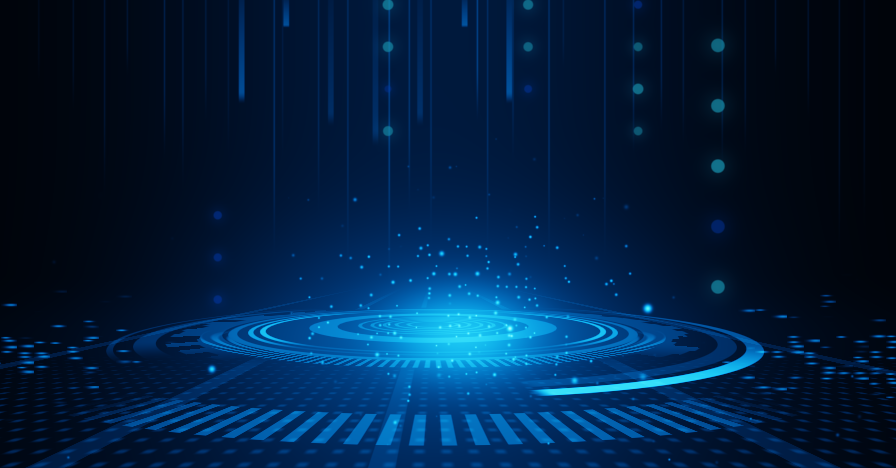
Reproduce this background procedurally as a Shadertoy shader.

```glsl
// A glowing dial on a dark floor, under falling light streaks, bubbles and sparks.
// Floor parts are drawn in perspective plane coordinates; all parts add up to one
// light amount, which a curve turns from navy through blue and cyan to white.

const float TAU = 6.2831853;
const float HORIZON = 0.418;        // height of the vanishing line
const float DIAL_DROP = 0.111;      // dial centre below the horizon
const float FOCAL = 0.973;
const float CENTRE_X = 0.923;
const vec2 CORE = vec2(0.985, 0.285);
const vec3 BUBBLE_TEAL = vec3(0.08, 0.50, 0.60);
const vec3 BUBBLE_BLUE = vec3(0.01, 0.20, 0.62);
const float TOOTH_COUNT = 200.0;

float hash(vec2 p) {
    vec3 q = fract(vec3(p.xyx) * 0.1031);
    q += dot(q, q.yzx + 33.33);
    return fract((q.x + q.y) * q.z);
}

float band(float v, float lo, float hi, float soft) {
    return smoothstep(lo - soft, lo + soft, v) - smoothstep(hi - soft, hi + soft, v);
}

float bell(vec2 v, vec2 size) {
    v /= size;
    return exp(-dot(v, v));
}

// Repeating bars along v, duty is the lit share
float bars(float v, float duty, float soft) {
    float t = abs(fract(v) - 0.5);
    return 1.0 - smoothstep(0.5 * duty - soft, 0.5 * duty + soft, t);
}

// One jittered spot per cell, lit where density exceeds its hash
float sparks(vec2 p, vec2 cell, vec2 size, float density) {
    vec2 id = floor(p / cell);
    vec2 jitter = vec2(hash(id), hash(id + 41.7));
    float rank = hash(id + 93.1);
    vec2 spot = (id + 0.25 + 0.5 * jitter) * cell;
    return smoothstep(rank, rank + 0.1, density) * bell(p - spot, size * (0.6 + 0.5 * jitter.x));
}

// Streaks hanging from the top edge
float streaks(vec2 p, float px) {
    float light = 0.0;
    for (float k = -3.0; k <= 3.0; k++) {
        float len = 0.18 + 0.125 * cos(0.84 * k * k);
        float along = (1.0 - p.y) / len;
        float power = abs(k) > 1.5 ? 0.75 : 0.28;
        float column = band(p.x - 0.80 - 0.0953 * k, -0.006, 0.006, px);
        light += power * column * (0.25 + 0.75 * along) * (1.0 - smoothstep(0.9, 1.03, along));
    }
    for (float i = 0.0; i < 30.0; i++) {
        float h = hash(vec2(i, 5.3));
        float x = 0.06 + 0.06 * (i + h);
        float len = 0.15 + 0.5 * hash(vec2(i, 17.9));
        float column = exp(-pow((p.x - x) / max(0.002, 0.6 * px), 2.0));
        light += (0.1 + 0.35 * h) * column * (1.0 - smoothstep(0.5 * len, len, 1.0 - p.y))
               * exp(-pow((x - 0.95) / 0.75, 2.0));
    }
    return light;
}

// Rings, teeth, arcs and guide lines on the floor plane
float dial(vec2 q, float depth, float px) {
    float r = length(q);
    float a = atan(q.x, -q.y);
    float soft = clamp(0.6 * fwidth(r), 0.0005, 0.03);
    float side = smoothstep(0.5, 0.85, abs(sin(a)));
    float toothSoft = px * depth / (FOCAL * max(r, 0.02)) * TOOTH_COUNT / TAU;
    float teeth = bars(a * TOOTH_COUNT / TAU, 0.45, min(toothSoft, 0.4));

    float light = 0.22 * (1.0 - smoothstep(0.40, 0.43, r));
    light += 0.75 * band(r, 0.205, 0.262, soft);
    for (float i = 0.0; i < 5.0; i++) {
        float ring = 0.05 + 0.026 * i;
        light += 0.7 * band(r, ring, ring + 0.008, soft);
    }
    light += (0.3 + 1.9 * side) * band(r, 0.345, 0.355, soft);
    light += (0.2 + 1.4 * side) * band(r, 0.367, 0.376, soft);
    light += 0.65 * band(r, 0.395, 0.41, soft);
    light += 0.9 * teeth * band(r, 0.41, 0.455, soft) * smoothstep(0.2, 0.7, cos(a));
    float jag = 0.45 + 0.06 * hash(vec2(floor(a * 12.0), 2.0));
    light += 0.42 * side * band(r, 0.42, jag, soft);

    float rightArc = smoothstep(0.16, 0.2, a) * (1.0 - smoothstep(1.4, 2.7, a));
    float shine = 0.8 + 2.6 * (1.0 - smoothstep(0.35, 1.1, a));
    light += rightArc * (shine * band(r, 0.567, 0.588, soft) + 0.3 * band(r, 0.53, 0.555, soft));
    float leftArc = band(a, -2.3, -0.9, 0.2);
    light += 0.35 * leftArc * (band(r, 0.575, 0.583, soft) + band(r, 0.52, 0.55, soft));
    light += 0.8 * teeth * band(r, 0.635, 0.70, soft) * (1.0 - smoothstep(0.25, 0.48, abs(a)));

    // Guide lines run to the horizon; small dashes tile the floor between them
    float lineSoft = px * depth / FOCAL;
    float guides = band(abs(q.x), 0.215, 0.238, lineSoft) + band(abs(q.x), 0.51, 0.535, lineSoft)
                 + band(q.x + 0.03, -0.008, 0.008, lineSoft);
    light += 0.2 * guides * smoothstep(0.42, 0.52, r);
    float dashes = bars(q.x * 58.0, 0.35, 0.12) * bars(q.y * 50.0, 0.3, 0.15);
    return light + 0.35 * dashes * (1.0 - smoothstep(0.35, 0.65, depth));
}

void mainImage(out vec4 fragColor, in vec2 fragCoord) {
    float px = 1.0 / iResolution.y;
    vec2 p = fragCoord * px;
    p.x += 0.5 * (1.91 - iResolution.x * px);
    float dx = p.x - CENTRE_X;

    // Ambient haze and the central glow
    float light = 0.03 + 0.24 * exp(-pow(dx / 0.55, 2.0));
    light += 0.10 * (1.0 - smoothstep(0.26, 0.42, p.y)) * exp(-pow(dx / 0.85, 2.0));
    light += 0.50 * bell(p - vec2(0.95, 0.29), vec2(0.42, 0.21));
    light += 2.0 * bell(p - CORE, vec2(0.14, 0.085));
    light += streaks(p, px);

    // Floor plane, faded in below the horizon
    float drop = HORIZON - p.y;
    float depth = DIAL_DROP / max(drop, 0.02);
    vec2 q = vec2(dx / FOCAL * depth, depth - 1.0);
    light += dial(q, depth, px) * smoothstep(0.03, 0.075, drop);

    // Sparks rising from the core, stray lights, and flat glints at the floor sides
    float size = max(0.0028, 0.7 * px);
    float plume = bell(p - vec2(0.99, 0.36), vec2(0.27, 0.19));
    light += 2.2 * sparks(p, vec2(0.021), vec2(size), 0.5 * plume);
    light += 2.8 * sparks(p + 3.7, vec2(0.043), vec2(1.25 * size), 0.06 + 0.4 * plume - 0.1 * p.y);
    light += 4.5 * sparks(p + 8.2, vec2(0.13), vec2(0.0065), 0.22 * bell(p - vec2(1.0, 0.35), vec2(0.7, 0.2)));
    float sides = smoothstep(0.5, 0.8, abs(dx)) * bell(vec2(0.0, p.y - 0.25), vec2(1.0, 0.08));
    light += 1.5 * sparks(p, vec2(0.035, 0.011), vec2(0.012, 0.0025), 0.45 * sides);

    // Light amount to colour
    vec3 color = 1.0 - exp(-vec3(0.004 * light * light, 0.37 + 0.04 * light, 1.0) * light);

    // Columns of bubbles
    for (float k = 0.0; k < 5.0; k++) {
        float x = 0.463 + 0.396 * k - 0.0322 * k * k;
        float gap = k > 3.5 ? 0.129 : 0.09;
        float row = floor(p.y / gap + 0.5);
        float y = row * gap;
        float h = hash(vec2(row, k + 11.0));
        float top = k < 0.5 ? 0.57 : 1.0;
        float shown = step(0.76 - 0.1 * (k - 2.0) * (k - 2.0), y) * step(y, top);
        float radius = k > 3.5 ? 0.0145 : 0.007 + 0.005 * h;
        float dist = length(p - vec2(x, y));
        float disc = 1.0 - smoothstep(radius - px, radius + px, dist);
        vec3 tint = mix(BUBBLE_BLUE, BUBBLE_TEAL, step(0.4, h));
        color = mix(color, tint, shown * (0.3 + 0.45 * h) * disc);
        color += 0.12 * shown * tint * exp(-dist * dist / (5.0 * radius * radius));
    }
    fragColor = vec4(color, 1.0);
}
```
